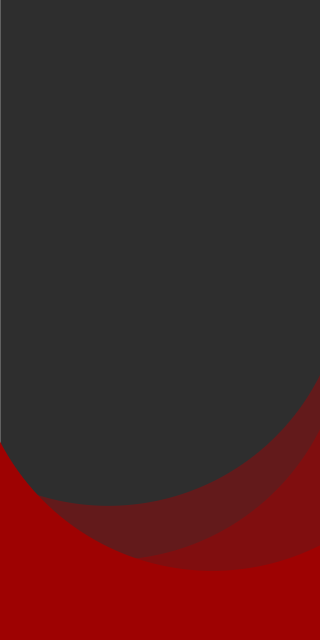
A WebGL 2 fragment shader for this background:

```glsl
#version 300 es
precision highp float;
// Flat charcoal backdrop with three red bands stacked along the bottom.
// Each band fills the area below the lower arc of a circle, using a signed
// distance with a one-pixel smooth edge. Lengths are in canvas widths.

uniform vec2 u_resolution;
out vec4 fragColor;

// Colours, from the backdrop to the frontmost band
const vec3 CHARCOAL  = vec3(0.180, 0.180, 0.180);
const vec3 MAROON    = vec3(0.388, 0.102, 0.106);
const vec3 CRIMSON   = vec3(0.502, 0.055, 0.059);
const vec3 RED       = vec3(0.620, 0.006, 0.006);
const vec3 EDGE_GRAY = vec3(0.420);

// Circles: centre x, centre y, radius
const vec3 BACK_ARC   = vec3(0.3385, 1.1589, 0.7396);
const vec3 MIDDLE_ARC = vec3(0.3385, 0.9896, 0.7396);
const vec3 FRONT_ARC  = vec3(0.6640, 0.9635, 0.7474);

const float CANVAS_HEIGHT = 2.0;
const float EDGE_WIDTH = 0.0026;

// Positive below the lower arc, negative above it
float belowArc(vec2 p, vec3 arc) {
    vec2 offset = p - arc.xy;
    offset.y = min(offset.y, 0.0);
    return length(offset) - arc.z;
}

// Coverage of a pixel by the positive side of a distance
float coverage(float dist, float pixel) {
    return clamp(dist / pixel + 0.5, 0.0, 1.0);
}

void main() {
    vec2 p = gl_FragCoord.xy / u_resolution * vec2(1.0, CANVAS_HEIGHT);
    float pixel = 1.0 / u_resolution.x;

    // Backdrop with a hairline on the left side
    float hairline = coverage(EDGE_WIDTH - p.x, pixel);
    vec3 color = mix(CHARCOAL, EDGE_GRAY, hairline);

    // Bands from back to front
    color = mix(color, MAROON, coverage(belowArc(p, BACK_ARC), pixel));
    color = mix(color, CRIMSON, coverage(belowArc(p, MIDDLE_ARC), pixel));
    color = mix(color, RED, coverage(belowArc(p, FRONT_ARC), pixel));

    fragColor = vec4(color, 1.0);
}
```
